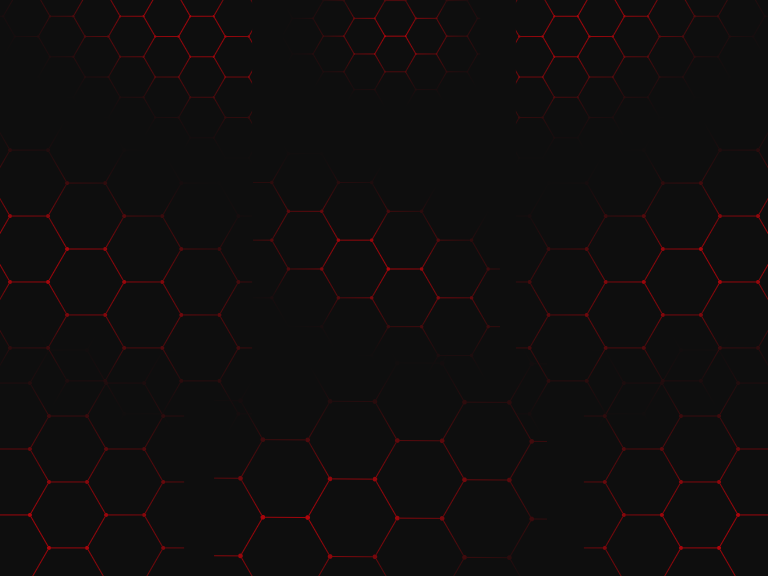
Reproduce this background procedurally as a Shadertoy shader.

```glsl
const vec3 BACKGROUND = vec3(0.054, 0.054, 0.055);
const vec3 RED = vec3(0.72, 0.015, 0.04);
const float LINE_HALF_WIDTH = 0.0009;
const float LINE_STRENGTH = 0.88;
const float DOT_SCALE = 0.052;   // dot radius relative to hexagon side
const float GLOW_CUTOFF = 0.035; // glow below this level vanishes
const float HALF_SQRT3 = 0.8660254;

// Lengths are in canvas heights; x is measured from the canvas centre.
struct Patch {
    vec2 origin;     // centre of one hexagon
    float side;
    float tilt;      // slope of the grid rows
    vec2 glowCentre;
    vec2 glowRadius;
    float glowSlope; // slope of the long axis of the glow
    vec2 span;       // left and right limits
};

const Patch SIDE_TOP = Patch(vec2(0.316, 0.9366), 0.0406, 0.0,
    vec2(0.337, 0.9566), vec2(0.243, 0.122), 0.30, vec2(0.229, 9.0));
const Patch SIDE_MIDDLE = Patch(vec2(0.6163, 0.5677), 0.0661, 0.0,
    vec2(0.597, 0.5507), vec2(0.365, 0.139), 0.27, vec2(0.229, 9.0));
const Patch SIDE_BOTTOM = Patch(vec2(0.5486, 0.2205), 0.0661, 0.0,
    vec2(0.6146, 0.0712), vec2(0.382, 0.195), 0.0, vec2(0.347, 9.0));
const Patch CENTRE_TOP = Patch(vec2(0.0196, 0.9063), 0.0357, 0.0,
    vec2(0.019, 0.939), vec2(0.113, 0.0694), 0.0, vec2(-0.175, 0.167));
const Patch CENTRE_MIDDLE = Patch(vec2(-0.0503, 0.533), 0.0578, 0.0,
    vec2(-0.0156, 0.545), vec2(0.208, 0.0955), -0.30, vec2(-0.2274, 0.2014));
const Patch CENTRE_BOTTOM = Patch(vec2(-0.0547, 0.101), 0.0778, -0.0065,
    vec2(-0.1285, 0.0972), vec2(0.40, 0.1476), 0.20, vec2(-0.295, 0.283));

// Offset from the nearest centre in a flat-topped honeycomb
vec2 hexLocal(vec2 p, float side) {
    vec2 cell = side * vec2(3.0, 2.0 * HALF_SQRT3);
    vec2 a = p - cell * floor(p / cell + 0.5);
    vec2 b = p - cell * (floor(p / cell) + 0.5);
    return dot(a, a) < dot(b, b) ? a : b;
}

float coverage(float dist, float pixel) {
    return clamp(0.5 - dist / pixel, 0.0, 1.0);
}

float honeycomb(vec2 p, Patch patch_, float pixel) {
    // Grid lines and vertex dots
    vec2 q = p - patch_.origin;
    q.y -= patch_.tilt * q.x;
    float side = patch_.side;
    vec2 local = abs(hexLocal(q, side));
    float edge = HALF_SQRT3 * side - max(local.y, dot(local, vec2(HALF_SQRT3, 0.5)));
    float corner = min(length(local - vec2(side, 0.0)),
                       length(local - side * vec2(0.5, HALF_SQRT3)));
    float ink = max(LINE_STRENGTH * coverage(edge - LINE_HALF_WIDTH, pixel),
                    coverage(corner - DOT_SCALE * side, pixel));

    // Elliptical fade and side limits
    vec2 g = p - patch_.glowCentre;
    g.y -= patch_.glowSlope * g.x;
    g /= patch_.glowRadius;
    float glow = max(exp(-dot(g, g)) - GLOW_CUTOFF, 0.0);
    float outside = max(patch_.span.x - p.x, p.x - patch_.span.y);
    return ink * glow * coverage(outside, pixel);
}

void mainImage(out vec4 fragColor, in vec2 fragCoord) {
    float pixel = 1.0 / iResolution.y;
    vec2 p = (fragCoord - vec2(0.5 * iResolution.x, 0.0)) * pixel;
    vec2 mirrored = vec2(abs(p.x), p.y);

    // Side patches are symmetric about the vertical axis
    float light = honeycomb(mirrored, SIDE_TOP, pixel);
    light = max(light, honeycomb(mirrored, SIDE_MIDDLE, pixel));
    light = max(light, honeycomb(mirrored, SIDE_BOTTOM, pixel));

    // Central column
    light = max(light, honeycomb(p, CENTRE_TOP, pixel));
    light = max(light, honeycomb(p, CENTRE_MIDDLE, pixel));
    light = max(light, honeycomb(p, CENTRE_BOTTOM, pixel));

    fragColor = vec4(mix(BACKGROUND, RED, light), 1.0);
}
```
